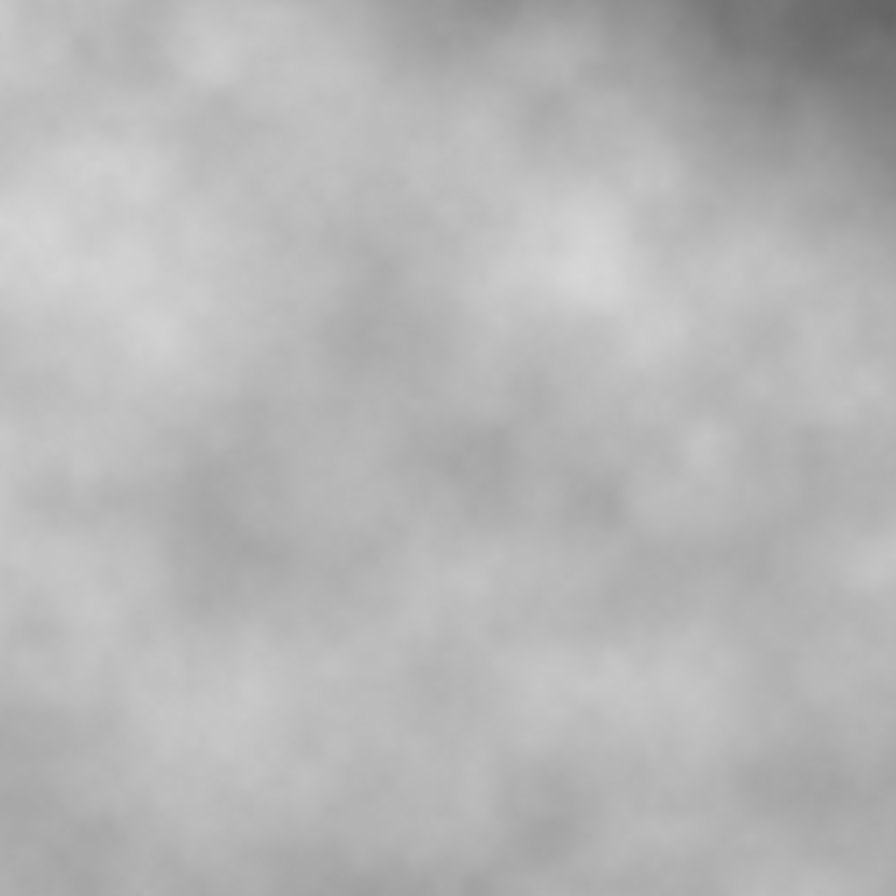
Give the GLSL for this texture, as a WebGL 2 fragment shader.

```glsl
#version 300 es
precision highp float;
precision highp int;
// Soft grey cloud cover: fractal value noise laid over a broad light trend.
// The trend darkens a bank at the upper right and, more gently, the lower
// edge and the right side; the noise adds billows and a faint fine mottle.

#define CELLS 4.0          // largest noise cells across the canvas
#define OCTAVES 6
#define GAIN 0.5           // strength of each octave against the last
#define CONTRAST 0.36      // tonal range of the billows
#define BASE_TONE 0.755
#define BANK_DEPTH 0.26    // darkening of the upper right bank
#define BANK_TILT 0.4      // how far the bank slopes down to the right
#define FLOOR_DEPTH 0.08   // darkening along the lower edge
#define SIDE_FALL 0.06     // darkening from left to right
#define SEED 17u

uniform vec2 u_resolution;
out vec4 fragColor;

// Integer hash of a lattice point, from 0 to 1.
float hash(ivec2 cell, uint layer) {
    uvec2 c = uvec2(cell);
    uint h = c.x * 1597u ^ c.y * 51749u ^ (layer + SEED) * 7919u;
    h = (h ^ (h >> 16)) * 0x7feb352du;
    h = (h ^ (h >> 15)) * 0x846ca68bu;
    h ^= h >> 16;
    return float(h >> 8) / 16777216.0;
}

// Lattice values blended with a quintic fade.
float valueNoise(vec2 p, uint layer) {
    ivec2 cell = ivec2(floor(p));
    vec2 f = fract(p);
    vec2 fade = f * f * f * (f * (f * 6.0 - 15.0) + 10.0);
    float low = mix(hash(cell, layer), hash(cell + ivec2(1, 0), layer), fade.x);
    float high = mix(hash(cell + ivec2(0, 1), layer), hash(cell + ivec2(1, 1), layer), fade.x);
    return mix(low, high, fade.y);
}

// Octaves summed and normalised, each shifted off the last one's lattice.
float billows(vec2 p) {
    float sum = 0.0, total = 0.0, weight = 1.0;
    for (int i = 0; i < OCTAVES; i++) {
        sum += weight * valueNoise(p, uint(i));
        total += weight;
        weight *= GAIN;
        p = p * 2.0 + vec2(0.37, 0.61);
    }
    return sum / total;
}

// Broad light and dark areas.
float lightTrend(vec2 uv) {
    float bank = smoothstep(0.75, 1.15, uv.y + BANK_TILT * (uv.x - 0.6));
    float lowerEdge = 1.0 - smoothstep(0.0, 0.35, uv.y);
    return BASE_TONE - BANK_DEPTH * bank - FLOOR_DEPTH * lowerEdge - SIDE_FALL * uv.x;
}

void main() {
    vec2 uv = gl_FragCoord.xy / u_resolution;
    float tone = lightTrend(uv) + CONTRAST * (billows(uv * CELLS + 0.3) - 0.5);
    fragColor = vec4(vec3(clamp(tone, 0.0, 1.0)), 1.0);
}
```
